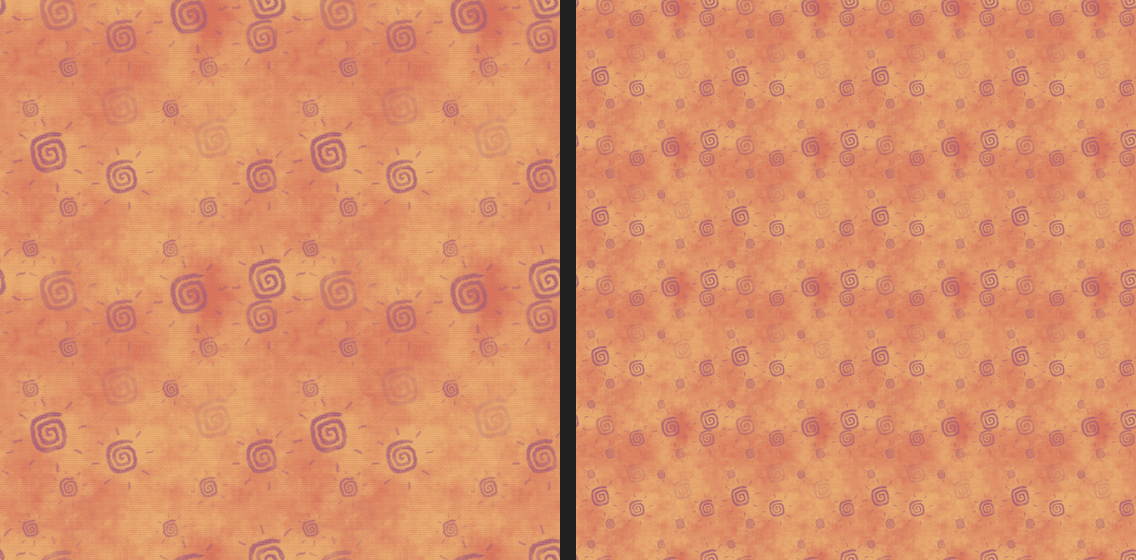
Left: one tile. Right: repeated 2 by 2.
Give the GLSL for this pattern, as a Shadertoy shader.

```glsl
// Block-printed spiral suns in four sizes on mottled, woven orange cloth.
// One tile holds three sizes on a half-tile grid plus scattered large suns;
// wrapping value noise stains the cloth and wears the ink.
#define TILES 2.0
#define LIGHT vec3(0.905, 0.655, 0.435)
#define DARK vec3(0.855, 0.485, 0.375)
#define INK vec3(0.665, 0.375, 0.470)
#define PITCH 0.33
#define STROKE 0.105
#define ARM_START 0.155
#define RAYS 8.0
#define WEAVE vec2(96.0, 128.0)
#define WEAR 0.45
#define TAU 6.2831853

float hash(vec2 p) {
    vec3 q = fract(p.xyx * vec3(0.1031, 0.1030, 0.0973));
    q += dot(q, q.yzx + 33.33);
    return fract((q.x + q.y) * q.z);
}

// Value noise with a whole number of cells per tile, so it wraps.
float noise(vec2 p, vec2 cells) {
    p *= cells;
    vec2 i = floor(p), f = fract(p);
    f = f * f * (3.0 - 2.0 * f);
    vec2 a = mod(i, cells), b = mod(i + 1.0, cells);
    return mix(mix(hash(a + cells), hash(vec2(b.x, a.y) + cells), f.x),
               mix(hash(vec2(a.x, b.y) + cells), hash(b + cells), f.x), f.y);
}

float fbm(vec2 p, float cells, float gain) {
    float sum = 0.0, amp = 1.0, total = 0.0;
    for (int i = 0; i < 6; i++) {
        sum += amp * noise(p, vec2(cells));
        total += amp;
        amp *= gain;
        cells *= 2.0;
    }
    return sum / total;
}

// Shortest offset from c to p on the wrapping tile.
vec2 wrapOffset(vec2 p, vec2 c) {
    return fract(p - c + 0.5) - 0.5;
}

// Ink coverage of one sun: a squarish inward spiral and a ring of dashes.
float sun(vec2 d, float size) {
    vec2 q = d / size;
    float aa = 1.2 * TILES / (iResolution.y * size);
    float angle = atan(q.y, q.x) / TAU;

    vec2 s = mat2(0.985, -0.174, 0.174, 0.985) * q;
    s *= s;
    float r = mix(length(q), pow(dot(s, s), 0.25), 0.7);
    float a = fract(angle - ARM_START);
    float turn = (0.91 - r) / PITCH - a;
    float n = clamp(round(turn), 0.0, 2.0);
    float width = STROKE * mix(0.68, 1.08, clamp(r, 0.0, 1.0));
    float tip = n < 0.5 ? a : 1.0;
    width *= smoothstep(-0.12, 0.10, tip);
    float spiral = smoothstep(aa, -aa, abs(turn - n) * PITCH - width);
    spiral *= smoothstep(0.0, 2.0 * aa, tip * TAU * r);

    float spoke = angle * RAYS - 0.27;
    float k = round(spoke);
    float bend = (spoke - k) * TAU / RAYS;
    vec2 e = length(q) * vec2(cos(bend), sin(bend));
    float h = hash(vec2(mod(k, RAYS), 7.0));
    e.y += (h - 0.5) * 0.35 * (e.x - 1.5);
    e.x -= clamp(e.x, 1.32 + 0.12 * h, 1.62 + 0.14 * h);
    float ray = smoothstep(aa, -aa, length(e) - 0.048);
    return max(spiral, 0.8 * ray);
}

// All suns of a tile; the result is ink strength.
float suns(vec2 p) {
    float ink = 0.0;
    // Centre x, y and radius of the three sizes on the half-tile grid.
    vec3 grid[3] = vec3[3](vec3(0.440, 0.865, 0.064),
                           vec3(0.248, 0.757, 0.038), vec3(0.112, 0.610, 0.033));
    for (int i = 0; i < 3; i++) {
        vec2 g = (p - grid[i].xy) * 2.0 + 0.5;
        float fade = 0.78 + 0.2 * hash(mod(floor(g), 2.0) + float(i) * 5.0);
        ink = max(ink, fade * sun((fract(g) - 0.5) * 0.5, grid[i].z));
    }
    // Large suns: centre x, y and strength of the print.
    vec3 large[7] = vec3[7](vec3(0.216, 0.956, 0.58), vec3(0.682, 0.945, 0.92),
        vec3(0.961, 0.997, 0.95), vec3(0.435, 0.615, 0.28), vec3(0.768, 0.500, 0.28),
        vec3(0.180, 0.450, 1.0), vec3(0.286, 0.140, 0.10));
    for (int i = 0; i < 7; i++)
        ink = max(ink, large[i].z * sun(wrapOffset(p, large[i].xy), 0.077));
    return ink;
}

void mainImage(out vec4 fragColor, in vec2 fragCoord) {
    vec2 p = fract(fragCoord / iResolution.xy * TILES);

    // Cloth: broad stains, crusty mottling and fine thread streaks.
    float stain = fbm(p, 4.0, 0.68);
    float crust = smoothstep(0.40, 0.62, fbm(p + 0.37, 8.0, 0.75));
    float threads = noise(p, vec2(12.0, 128.0)) + noise(p, vec2(128.0, 12.0)) - 1.0;
    float tone = 0.46 + 2.1 * (stain - 0.5) + 0.34 * (crust - 0.5);
    tone += 0.12 * cos(TAU * (p.y - 0.95)) + 0.14 * threads;
    vec3 col = mix(LIGHT, DARK, clamp(tone, -0.1, 1.15));

    // Weave: staggered rows of small knots.
    vec2 v = p * WEAVE;
    v.x += 0.5 * mod(floor(v.y), 2.0);
    float knot = 1.0 - smoothstep(0.12, 0.52, length(fract(v) - 0.5));
    col *= 1.018 - 0.065 * knot;

    // Ink: ragged edges, worn patches and cloth showing through the knots.
    vec2 ragged = vec2(noise(p, vec2(72.0)), noise(p + 0.5, vec2(72.0))) - 0.5;
    float ink = suns(p + 0.005 * ragged);
    float worn = fbm(p + 0.61, 24.0, 0.7);
    ink *= 1.0 - WEAR * smoothstep(0.42, 0.75, worn);
    ink *= 1.0 - 0.42 * knot;
    fragColor = vec4(mix(col, INK, ink), 1.0);
}
```
